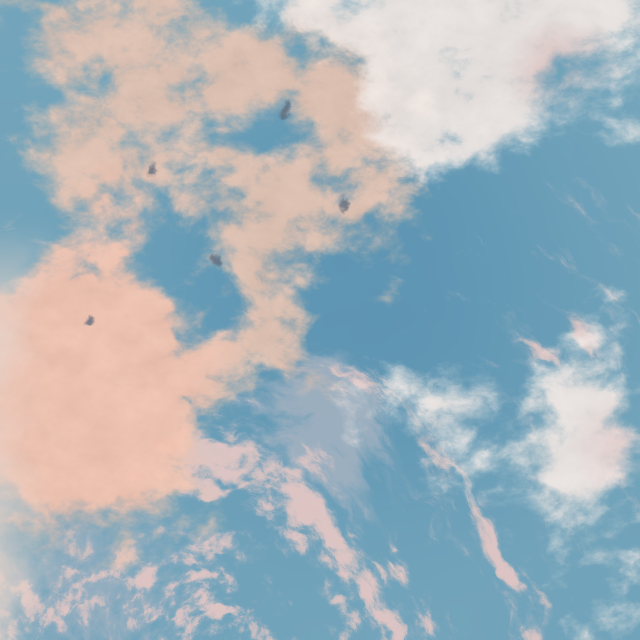
This texture is drawn by a Shadertoy shader. Its source:

```glsl
// Peach and white clouds with curved pink wisps over a soft blue sky.
#define SKY_DEEP vec3(0.37, 0.585, 0.70)
#define SKY_PALE vec3(0.445, 0.64, 0.73)
#define PEACH vec3(0.945, 0.76, 0.685)
#define SAND vec3(0.88, 0.755, 0.69)
#define WHITE vec3(0.92, 0.89, 0.875)
#define PINK vec3(0.88, 0.775, 0.765)
#define LILAC vec3(0.68, 0.71, 0.76)
#define SMOKE vec3(0.36, 0.41, 0.48)
#define SWIRL_CENTER vec2(0.2, -0.1)
#define CLOUD_SCALE 9.0
#define FRAY 1.5
#define SPOT_COUNT 5

float hash(vec2 p) {
    vec3 q = fract(vec3(p.xyx) * 0.1031);
    q += dot(q, q.yzx + 33.33);
    return fract((q.x + q.y) * q.z);
}

float noise(vec2 p) {
    vec2 i = floor(p), f = fract(p);
    f = f * f * (3.0 - 2.0 * f);
    return mix(mix(hash(i), hash(i + vec2(1, 0)), f.x),
               mix(hash(i + vec2(0, 1)), hash(i + vec2(1, 1)), f.x), f.y);
}

// Fractal noise centred on zero
float fbm(vec2 p) {
    float sum = 0.0, amp = 0.5;
    for (int i = 0; i < 6; i++) {
        sum += amp * (noise(p) - 0.5);
        p = mat2(1.6, 1.2, -1.2, 1.6) * p + 17.3;
        amp *= 0.57;
    }
    return sum;
}

// Elliptical field: one at the centre, zero on the rim
float blob(vec2 p, vec2 center, vec2 radius) {
    return 1.0 - length((p - center) / radius);
}

float hole(vec2 p, vec2 center, vec2 radius) {
    return max(blob(p, center, radius), 0.0);
}

float band(float x, float center, float width) {
    float d = (x - center) / width;
    return exp(-d * d);
}

void mainImage(out vec4 fragColor, in vec2 fragCoord) {
    vec2 uv = fragCoord / iResolution.xy;
    vec2 warp = vec2(fbm(uv * 6.0 + 40.0), fbm(uv * 6.0 + 71.0));
    vec2 p = uv + 0.05 * warp;
    float puff = fbm(uv * vec2(0.85, 1.15) * CLOUD_SCALE + 0.6 * warp + 20.0);
    float fine = fbm(uv * vec2(24.0, 32.0) + 0.8 * warp + 90.0);
    float soft = fbm(uv * 3.0 + 130.0);

    // Sky, deepest right of the middle
    vec3 color = mix(SKY_DEEP, SKY_PALE, smoothstep(0.05, 0.55, length(uv - vec2(0.55, 0.55))));
    color += 0.015 * soft;

    // Filaments stretched along arcs around the swirl centre
    vec2 arm = p - SWIRL_CENTER;
    float radius = length(arm), angle = atan(arm.y, arm.x);
    float strand = fbm(vec2(angle * 9.0 + radius * 6.0, radius * 42.0) + 1.6 * warp);
    float arcs = 0.8 * band(radius, 0.41, 0.055) * smoothstep(1.45, 1.1, angle)
               + 0.65 * band(radius, 0.635, 0.03) * smoothstep(1.1, 0.9, angle)
               + 0.6 * band(radius, 0.2, 0.08)
               + 0.85 * hole(p, vec2(0.86, 0.45), vec2(0.16, 0.08))
               + 0.7 * hole(p, vec2(0.31, 0.28), vec2(0.10, 0.09));
    float wisp = smoothstep(0.25, 1.0, arcs + 1.7 * strand + 0.5 * fine);
    float veil = smoothstep(0.0, 0.75, blob(p, vec2(0.51, 0.32), vec2(0.15, 0.18)) + 1.2 * strand + 0.4 * puff);
    veil = max(veil, 0.75 * smoothstep(0.0, 0.9, blob(p, vec2(0.15, 0.08), vec2(0.27, 0.18)) + 1.2 * strand));
    color = mix(color, LILAC, 0.75 * veil);
    color = mix(color, mix(LILAC, PINK, smoothstep(0.1, 0.7, wisp)), 0.95 * wisp);

    // Broken peach bank on the left, solid in its lower part
    float bank = blob(p, vec2(0.31, 0.77), vec2(0.34, 0.36));
    bank = max(bank, blob(p, vec2(0.33, 0.51), vec2(0.18, 0.17)));
    bank = max(bank, blob(p, vec2(0.08, 0.87), vec2(0.22, 0.24)));
    bank = min(bank * 1.5, 0.29);
    float core = blob(p, vec2(0.13, 0.41), vec2(0.20, 0.29));
    bank = max(bank, min(core * 1.6, 0.65));
    bank -= 0.65 * hole(p, vec2(0.43, 0.79), vec2(0.09, 0.06));
    bank -= 0.6 * hole(p, vec2(0.28, 0.63), vec2(0.14, 0.12));
    bank -= 0.6 * hole(p, vec2(0.34, 0.51), vec2(0.08, 0.07));
    bank -= 0.8 * hole(p, vec2(0.0, 0.78), vec2(0.10, 0.24));
    bank -= 0.8 * hole(p, vec2(0.38, 1.0), vec2(0.12, 0.07));
    float peach = smoothstep(-0.13, 0.44, bank + 0.85 * FRAY * puff + 0.65 * fine);
    vec3 peachColor = mix(SAND, PEACH, smoothstep(-0.2, 0.45, core + 0.9 * soft + 0.5 * puff));
    peachColor += 0.07 * fine;
    color = mix(color, peachColor, 0.95 * peach);

    // Cream haze along the lower left edge
    float haze = smoothstep(0.09, -0.02, p.x + 0.12 * puff) * smoothstep(0.68, 0.5, p.y);
    color = mix(color, mix(SAND, WHITE, 0.55), 0.75 * haze);

    // White banks at the top right and lower right
    float heap = blob(p, vec2(0.72, 0.91), vec2(0.17, 0.21));
    heap = max(heap, blob(p, vec2(0.74, 1.02), vec2(0.36, 0.15)));
    heap = min(heap * 1.8, 0.55);
    heap = max(heap, min(0.9 * blob(p, vec2(0.97, 0.91), vec2(0.12, 0.15)), 0.25));
    heap = max(heap, 0.5 * blob(p, vec2(0.69, 0.375), vec2(0.11, 0.11)));
    heap = max(heap, 0.55 * blob(p, vec2(0.92, 0.27), vec2(0.14, 0.21)));
    float white = smoothstep(-0.08, 0.48, heap + 0.6 * FRAY * puff + 0.6 * fine);
    float blush = hole(p, vec2(0.88, 0.89), vec2(0.09, 0.09)) + 0.6 * hole(p, vec2(0.98, 0.3), vec2(0.10, 0.10));
    vec3 whiteColor = mix(WHITE, PINK, clamp(1.2 * blush, 0.0, 1.0)) + 0.07 * fine;
    color = mix(color, whiteColor, 0.95 * white);

    // Small smoky spots
    for (int i = 0; i < SPOT_COUNT; i++) {
        float k = float(i);
        vec2 center = vec2(0.14 + 0.1 * k, 0.5 + 0.38 * fract(0.618 * k));
        vec2 offset = uv - center + 0.03 * vec2(fine, fbm(uv * 60.0 + k));
        float spot = smoothstep(0.014, 0.003, length(offset * vec2(1.25, 0.9)));
        color = mix(color, SMOKE, 0.75 * spot);
    }
    fragColor = vec4(clamp(color, 0.0, 1.0), 1.0);
}
```
